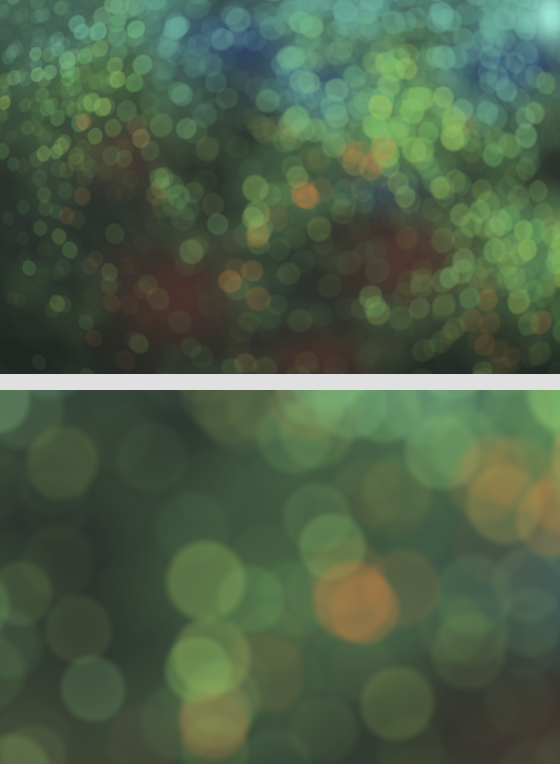
Top: the whole. Bottom: its middle third, enlarged.
This background is drawn by a Shadertoy shader. Its source:

```glsl
const int LAYERS = 11;
const float CELL = 0.088;
const float RADIUS_LEFT = 0.023;
const float RADIUS_MAIN = 0.036;
const float EDGE_SOFTNESS = 0.27;
const float CAT_EYE = 0.45;
const float DISC_MIN = 0.08;
const float DISC_MAX = 0.74;
const vec3 SHADOW = vec3(0.165, 0.195, 0.175);
const vec3 LEAF   = vec3(0.38, 0.57, 0.35);
const vec3 MIST   = vec3(0.36, 0.60, 0.55);
const vec3 RUST   = vec3(0.42, 0.21, 0.19);
const vec3 DUSK   = vec3(0.18, 0.27, 0.49);
const vec3 GREEN  = vec3(0.42, 0.73, 0.42);
const vec3 LIME   = vec3(0.68, 0.79, 0.35);
const vec3 TEAL   = vec3(0.42, 0.70, 0.66);
const vec3 AMBER  = vec3(0.78, 0.51, 0.28);
const vec3 GLARE  = vec3(0.66, 0.98, 0.90);

vec3 hash3(vec2 p) {
    vec3 h = fract(p.xyx * vec3(0.1031, 0.1030, 0.0973));
    h += dot(h, h.yxz + 33.33);
    return fract((h.xxy + h.yzz) * h.zyx);
}

float gradientNoise(vec2 p) {
    vec2 cell = floor(p), f = fract(p);
    vec2 u = f * f * f * (f * (f * 6.0 - 15.0) + 10.0);
    vec4 slope;
    for (int i = 0; i < 4; i++) {
        vec2 corner = vec2(i & 1, i >> 1);
        float angle = 6.2832 * hash3(cell + corner).x;
        slope[i] = dot(vec2(cos(angle), sin(angle)), f - corner);
    }
    return mix(mix(slope.x, slope.y, u.x), mix(slope.z, slope.w, u.x), u.y);
}

float blob(vec2 p, vec2 centre, vec2 size) {
    vec2 q = (p - centre) / size;
    return exp(-dot(q, q));
}

// Amount of light coming through the foliage
float lightField(vec2 p) {
    float l = 0.08 + 0.74 * smoothstep(0.5, 1.0, p.y);
    l += 0.36 * blob(p, vec2(0.28, 0.72), vec2(0.34, 0.20));
    l += 0.66 * blob(p, vec2(1.12, 0.66), vec2(0.34, 0.17));
    l += 0.85 * blob(p, vec2(1.44, 0.30), vec2(0.23, 0.19));
    l += 0.40 * blob(p, vec2(0.76, 0.50), vec2(0.17, 0.20));
    l += 0.14 * blob(p, vec2(0.18, 0.24), vec2(0.18, 0.16));
    l -= 0.50 * blob(p, vec2(0.61, 0.80), vec2(0.13, 0.20));
    l -= 0.50 * blob(p, vec2(1.38, 0.84), vec2(0.16, 0.09));
    l -= 0.40 * blob(p, vec2(1.45, 0.54), vec2(0.16, 0.06));
    l += 0.42 * gradientNoise(p * 4.0 + 7.0) + 0.34 * gradientNoise(p * 9.0 + 3.4);
    return clamp(l, 0.03, 1.0);
}

// Preference for misty tones, strongest toward the upper right
float coolField(vec2 p) {
    float height = p.y + 0.16 * p.x + 0.5 * gradientNoise(p * 3.5 + 40.6);
    return smoothstep(0.70, 1.15, height);
}

// Chance of autumn tones in the lower two thirds
float warmField(vec2 p) {
    float band = 1.0 - smoothstep(0.60, 0.74, p.y);
    return band * clamp(0.20 + 1.4 * gradientNoise(p * 4.0 + 21.3), 0.02, 0.75);
}

// Out-of-focus backdrop
vec3 backdrop(vec2 p) {
    float haze = lightField(p) * mix(0.55, 0.85, smoothstep(0.1, 0.8, p.x));
    vec3 col = mix(SHADOW, mix(LEAF, MIST, coolField(p)), haze);
    float red = blob(p, vec2(0.47, 0.20), vec2(0.16, 0.14))
              + blob(p, vec2(1.08, 0.30), vec2(0.17, 0.13))
              + blob(p, vec2(0.85, 0.03), vec2(0.14, 0.08))
              + 0.7 * blob(p, vec2(0.32, 0.58), vec2(0.12, 0.08));
    float blue = blob(p, vec2(0.62, 0.90), vec2(0.14, 0.07))
               + blob(p, vec2(1.38, 0.83), vec2(0.16, 0.08))
               + 0.6 * blob(p, vec2(0.82, 0.78), vec2(0.18, 0.10))
               + 0.5 * blob(p, vec2(1.02, 0.49), vec2(0.12, 0.06));
    col = mix(col, RUST, 0.5 * min(red, 1.0));
    return mix(col, DUSK, 0.72 * min(blue, 1.0));
}

vec3 discColour(vec2 centre, vec3 rnd) {
    vec3 col = mix(GREEN, LIME, rnd.x);
    float cool = coolField(centre);
    col = mix(col, TEAL, clamp(cool + 0.5 * (rnd.y - 0.5), 0.0, 0.9));
    float warm = warmField(centre);
    return mix(AMBER, col, smoothstep(warm - 0.12, warm, rnd.z));
}

// Disc coverage, clipped toward the frame border like a lens barrel does
float discMask(vec2 p, vec2 centre, vec2 middle, float radius) {
    vec2 q = (p - centre) / radius;
    float d = max(length(q), length(q - CAT_EYE * (middle - centre)));
    float rim = 0.88 + 0.12 * smoothstep(0.3, 0.85, d);
    return rim * (1.0 - smoothstep(1.06 - EDGE_SOFTNESS, 1.06, d));
}

void mainImage(out vec4 fragColor, in vec2 fragCoord) {
    vec2 p = fragCoord / iResolution.y;
    vec2 middle = 0.5 * iResolution.xy / iResolution.y;
    vec3 col = backdrop(p);

    for (int layer = 0; layer < LAYERS; layer++) {
        vec2 seed = vec2(37.0, 61.0) * float(layer + 1);
        vec2 grid = p / CELL + hash3(seed).xy;
        for (int k = 0; k < 9; k++) {
            vec2 cell = floor(grid) + vec2(k % 3 - 1, k / 3 - 1);
            vec3 place = hash3(cell + seed);
            vec2 centre = p + (cell + place.xy - grid) * CELL;
            float radius = mix(RADIUS_LEFT, RADIUS_MAIN, smoothstep(0.0, 0.62, centre.x));
            radius *= mix(0.88, 1.08, place.z);
            float mask = discMask(p, centre, middle, radius);
            if (mask <= 0.0) continue;
            vec3 rnd = hash3(cell + seed + 113.7);
            vec3 tone = hash3(cell + seed + 271.9);
            float light = lightField(centre);
            float present = step(rnd.x, 0.22 + 0.7 * light);
            float strength = mix(DISC_MIN, DISC_MAX, rnd.y * rnd.y * rnd.y);
            strength *= present * (0.13 + 0.72 * light);
            col = mix(col, discColour(centre, tone), mask * strength);
        }
    }

    // Bright opening in the upper right, then corner falloff
    col = mix(col, GLARE, 0.8 * blob(p, vec2(1.47, 0.96), vec2(0.06, 0.08)));
    float corner = smoothstep(0.2, 0.9, length(p - middle));
    col *= 1.0 - 0.25 * corner * (1.0 - smoothstep(0.0, 0.5, p.y));
    fragColor = vec4(col, 1.0);
}
```
